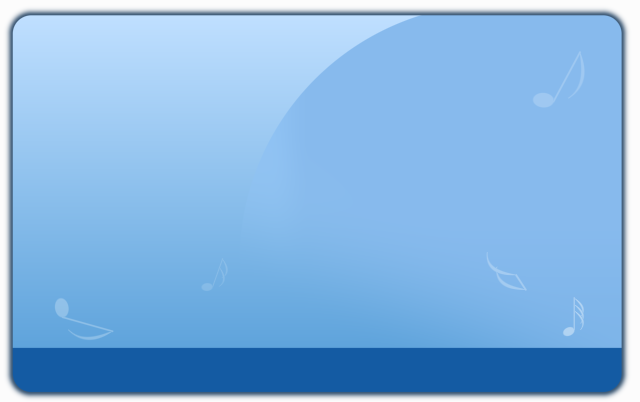
Give the GLSL for this background, as a Shadertoy shader.

```glsl
// A rounded blue card with a soft outer shadow, a dark footer band, a large
// curved pane that fades toward the lower left, and a few pale music notes.
// Built from distance functions in units of canvas height, origin lower left.

#define ASPECT 1.59
#define CARD_CENTER vec2(0.788, 0.4934)
#define CARD_HALF vec2(0.7563, 0.4685)
#define CARD_RADIUS 0.046
#define SHADOW_WIDTH 0.011
#define FOOTER_TOP 0.1346
#define PANE_CENTER vec2(1.236, 0.350)
#define PANE_RADIUS 0.641
#define NOTE_COUNT 5

const vec3 PAPER = vec3(0.99);
const vec3 SHADOW = vec3(0.25, 0.36, 0.47);
const vec3 FOOTER = vec3(0.08, 0.355, 0.64);
const vec3 SKY_TOP = vec3(0.75, 0.875, 1.0);
const vec3 SKY_LOW = vec3(0.37, 0.64, 0.86);
const vec3 PANE_TOP = vec3(0.53, 0.73, 0.93);
const vec3 PANE_LOW = vec3(0.495, 0.71, 0.915);

// Stem foot (xy) and stem tip (zw) of each note
const vec4 STEMS[NOTE_COUNT] = vec4[](
    vec4(1.375, 0.747, 1.441, 0.870),
    vec4(0.155, 0.211, 0.2795, 0.176),
    vec4(0.528, 0.286, 0.553, 0.356),
    vec4(1.227, 0.400, 1.306, 0.2795),
    vec4(1.4265, 0.180, 1.4265, 0.259));

// Flag count, head present, opacity
const vec3 STYLES[NOTE_COUNT] = vec3[](
    vec3(1.0, 1.0, 0.22), vec3(1.0, 1.0, 0.28), vec3(2.0, 1.0, 0.16),
    vec3(2.0, 0.0, 0.30), vec3(3.0, 1.0, 0.45));

float coverage(float dist, float pixel) {
    return 1.0 - smoothstep(-0.5 * pixel, 0.5 * pixel, dist);
}

float roundedBox(vec2 p, vec2 halfSize, float radius) {
    vec2 q = abs(p) - halfSize + radius;
    return length(max(q, 0.0)) + min(max(q.x, q.y), 0.0) - radius;
}

// Tapered curve hanging from the stem at height top
float flagShape(vec2 p, float top, float drop) {
    float t = (top - p.y) / drop;
    float s = clamp(t, 0.0, 1.0);
    float curve = s * (0.869 - 0.662 * s);
    float halfWidth = 0.008 + 0.17 * s * (1.0 - s) * (1.0 - s);
    float across = (abs(p.x - curve + 0.4 * halfWidth) - halfWidth) * 0.75;
    return max(across, abs(t - 0.5) * drop - 0.5 * drop);
}

// Note in a frame whose y axis runs along the stem, scaled to length one
float noteShape(vec2 p, vec4 stem, vec3 style) {
    vec2 axis = stem.zw - stem.xy;
    float size = length(axis);
    axis /= size;
    p -= stem.xy;
    p = vec2(dot(p, vec2(axis.y, -axis.x)), dot(p, axis)) / size;

    float spacing = 0.6 / style.x;
    float drop = style.x > 1.5 ? 0.6 : 0.82;
    float stemFoot = style.y > 0.5 ? 0.0 : 1.0 - spacing;
    float dist = length(p - vec2(0.0, clamp(p.y, stemFoot, 1.0))) - 0.016;

    for (float i = 0.0; i < style.x; i++)
        dist = min(dist, flagShape(p, 1.0 - i * spacing, drop));

    if (style.y > 0.5) {
        vec2 tilt = vec2(0.91, 0.415);
        vec2 q = p - vec2(-0.17, -0.06);
        q = vec2(dot(q, tilt), dot(q, vec2(-tilt.y, tilt.x)));
        dist = min(dist, (length(q / vec2(0.185, 0.13)) - 1.0) * 0.13);
    }
    return dist * size;
}

vec3 cardColor(vec2 p, float pixel) {
    // Vertical sky gradient
    float rise = clamp((p.y - FOOTER_TOP) / (0.962 - FOOTER_TOP), 0.0, 1.0);
    vec3 color = mix(SKY_LOW, SKY_TOP, rise);

    // Pane: round on its left side, open to the right
    vec2 q = p - PANE_CENTER;
    float paneDist = length(vec2(min(q.x, 0.0), q.y)) - PANE_RADIUS;
    float fade = smoothstep(-0.17, 0.20, dot(p - vec2(0.621, 0.503), vec2(0.51, 0.86)));
    vec3 pane = mix(PANE_LOW, PANE_TOP, smoothstep(0.15, 0.48, p.y));
    pane += vec3(0.03, 0.03, 0.022) * (1.0 - smoothstep(0.67, 0.77, p.x));
    color = mix(color, pane, fade * coverage(paneDist, pixel));

    // Notes
    for (int i = 0; i < NOTE_COUNT; i++)
        color = mix(color, vec3(0.95, 0.98, 1.0),
            STYLES[i].z * coverage(noteShape(p, STEMS[i], STYLES[i]), pixel));

    return mix(color, FOOTER, coverage(p.y - FOOTER_TOP, pixel));
}

void mainImage(out vec4 fragColor, in vec2 fragCoord) {
    vec2 p = fragCoord / iResolution.xy * vec2(ASPECT, 1.0);
    float pixel = 1.5 / iResolution.y;
    float cardDist = roundedBox(p - CARD_CENTER, CARD_HALF, CARD_RADIUS);

    // Shadow outside, then the card over it
    float falloff = max(cardDist, 0.0) / SHADOW_WIDTH;
    vec3 color = mix(PAPER, SHADOW, exp(-falloff * falloff));
    color = mix(color, cardColor(p, pixel), coverage(cardDist, pixel));
    fragColor = vec4(color, 1.0);
}
```
